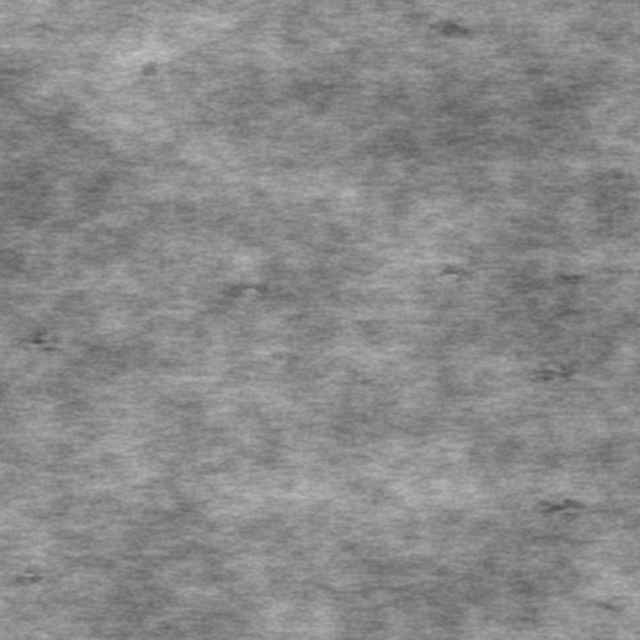
A WebGL 2 fragment shader for this texture:

```glsl
#version 300 es
precision highp float;
// Draws a soft grey mottled surface with horizontal streaks, fine grain and sparse dark pits.

uniform vec2 u_resolution;
out vec4 fragColor;

// Two random values in 0..1 for a lattice cell.
vec2 hash2(vec2 cell) {
    uvec2 q = uvec2(ivec2(cell) + 4096);
    uint h = q.x * 1597334677u ^ q.y * 3812015801u;
    h = (h ^ (h >> 15)) * 2246822519u;
    h = (h ^ (h >> 13)) * 3266489917u;
    h ^= h >> 16;
    return vec2(h & 65535u, h >> 16) / 65535.0;
}

float cornerRamp(vec2 cell, vec2 offset) {
    float angle = 6.28318 * hash2(cell).x;
    return dot(vec2(cos(angle), sin(angle)), offset);
}

float gradientNoise(vec2 p) {
    vec2 i = floor(p), f = p - i;
    vec2 w = f * f * f * (f * (f * 6.0 - 15.0) + 10.0);
    vec2 e = vec2(1.0, 0.0);
    float low = mix(cornerRamp(i, f), cornerRamp(i + e, f - e), w.x);
    float high = mix(cornerRamp(i + e.yx, f - e.yx), cornerRamp(i + 1.0, f - 1.0), w.x);
    return mix(low, high, w.y);
}

// Broad clouds that break down into flat streaks and then grain.
float mottle(vec2 p) {
    vec2 slanted = p + vec2(0.0, 0.12 * p.x);
    float tone = 0.12 * gradientNoise(slanted * vec2(2.2, 2.8) + 3.7);
    tone += 0.10 * gradientNoise(slanted * vec2(5.0, 7.0) + 17.3);
    tone += 0.09 * gradientNoise(p * vec2(12.0, 19.0) + 41.1);
    tone += 0.08 * gradientNoise(p * vec2(25.0, 48.0) + 73.9);
    tone += 0.075 * gradientNoise(p * vec2(42.0, 125.0) + 11.5);
    tone += 0.065 * gradientNoise(p * vec2(120.0, 190.0) + 29.2);
    return tone;
}

// Sparse ragged dark pits, each below a pale halo.
float pits(vec2 p) {
    vec2 ragged = p + 0.012 * vec2(gradientNoise(p * 38.0), gradientNoise(p * 46.0 + 9.4));
    float breakup = smoothstep(-0.35, 0.25, gradientNoise(p * vec2(38.0, 85.0) + 5.6));
    vec2 home = floor(p * 6.0);
    float tone = 0.0;
    for (int y = -1; y <= 1; y++) {
        for (int x = -1; x <= 1; x++) {
            vec2 cell = home + vec2(x, y);
            vec2 kind = hash2(cell + 211.0);
            float present = step(kind.x, 0.36);
            vec2 center = (cell + 0.15 + 0.7 * hash2(cell + 97.0)) / 6.0;
            vec2 size = mix(vec2(0.017, 0.010), vec2(0.046, 0.017), kind.y * kind.y);
            vec2 d = (ragged - center) / size;
            vec2 halo = (p - center - vec2(0.0, 0.028)) / vec2(0.055, 0.04);
            float depth = mix(0.10, 0.22, hash2(cell + 53.0).x);
            tone -= present * depth * breakup * exp(-dot(d, d));
            tone += present * 0.05 * exp(-dot(halo, halo));
        }
    }
    return tone;
}

void main() {
    vec2 p = gl_FragCoord.xy / min(u_resolution.x, u_resolution.y);
    float grey = 0.535 + mottle(p) + pits(p);
    fragColor = vec4(vec3(clamp(grey, 0.0, 1.0)), 1.0);
}
```
